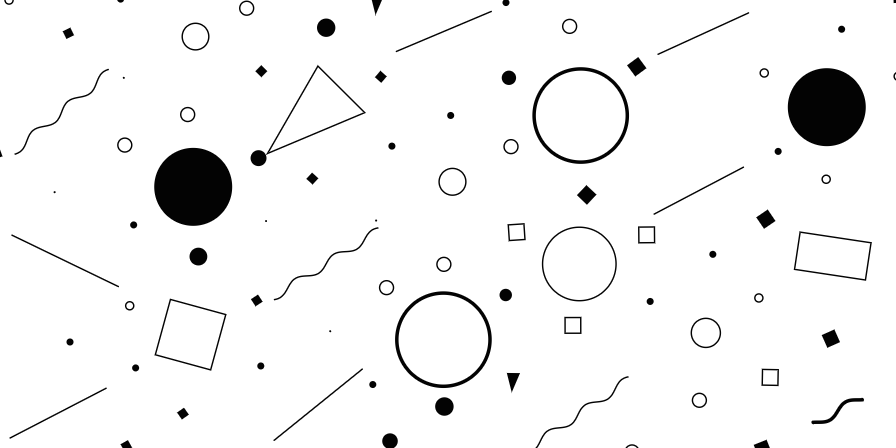
Give the GLSL for this pattern, as a Shadertoy shader.

```glsl
#define COLUMNS_PER_UNIT 3.5
#define ROWS 3.0
#define COLUMNS 7.0
#define LARGE_JITTER 0.03
#define SMALL_JITTER 0.05
#define THIN 0.0016
#define BOLD 0.0039
#define WAVE_HEIGHT 0.009
#define WAVE_FREQUENCY 62.0
#define INK vec3(0.01)
#define PAPER vec3(1.0)

vec2 hash2(vec2 p) {
    vec2 q = vec2(dot(p, vec2(127.1, 311.7)), dot(p, vec2(269.5, 183.3)));
    return fract(sin(q) * 4375.85);
}

vec2 rotate(vec2 p, float a) {
    float c = cos(a), s = sin(a);
    return vec2(c * p.x + s * p.y, c * p.y - s * p.x);
}

// Distance functions
float disc(vec2 p, float r) { return length(p) - r; }

float box(vec2 p, vec2 halfSize) {
    vec2 q = abs(p) - halfSize;
    return max(q.x, q.y);
}

float edge(vec2 p, vec2 a, vec2 b) {
    return dot(p - a, normalize(vec2(a.y - b.y, b.x - a.x)));
}

float triangle(vec2 p) {
    vec2 top = vec2(0.026, 0.096), right = vec2(0.104, -0.029), left = vec2(-0.128, -0.068);
    return max(edge(p, top, right), max(edge(p, right, left), edge(p, left, top)));
}

float outline(float d, float halfWidth) { return abs(d) - halfWidth; }

float stroke(vec2 p, float halfLength, float halfWidth) {
    return length(vec2(max(abs(p.x) - halfLength, 0.0), p.y)) - halfWidth;
}

float squiggle(vec2 p, float halfLength, float halfWidth) {
    float phase = WAVE_FREQUENCY * clamp(p.x, -halfLength, halfLength);
    float slope = WAVE_HEIGHT * WAVE_FREQUENCY * cos(phase);
    p.y = (p.y - WAVE_HEIGHT * sin(phase)) / sqrt(1.0 + slope * slope);
    return stroke(p, halfLength, halfWidth);
}

// Large figures: the slot number sets the share of each kind
float largeFigure(vec2 p, float slot, vec2 h) {
    float slant = h.y > 0.75 ? -0.45 : 0.35 + 0.4 * h.x;
    vec2 q = rotate(p, slant);
    vec2 t = rotate(p, 0.6 * (h.x - 0.5));
    if (slot < 6.0) return stroke(q, 0.1 + 0.035 * h.y, THIN);
    if (slot < 9.0) return squiggle(q, 0.14, THIN);
    if (slot < 10.0) return squiggle(q, 0.06, BOLD);
    if (slot < 11.0) return outline(disc(p, 0.082), THIN);
    if (slot < 12.0) return outline(triangle(t), THIN);
    if (slot < 13.0) return outline(box(t, vec2(0.064)), THIN);
    if (slot < 14.0) return outline(box(t, vec2(0.08, 0.042)), THIN);
    if (slot < 16.0) return outline(disc(p, 0.104), BOLD);
    if (slot < 18.0) return disc(p, 0.087);
    return outline(disc(p, mix(0.028, 0.044, h.x)), THIN);
}

// Small figures, sown in the gaps between the large ones
float smallFigure(vec2 p, float slot, vec2 h) {
    vec2 q = rotate(p, 0.9 * h.x);
    vec2 t = rotate(p, 0.25 * (h.x - 0.5));
    if (slot < 14.0) return disc(p, 0.0078);
    if (slot < 22.0) return outline(disc(p, 0.0155), THIN);
    if (slot < 27.0) return outline(disc(p, 0.009), THIN);
    if (slot < 33.0) return disc(p, mix(0.013, 0.021, h.y));
    if (slot < 38.0) return box(q, vec2(0.0155));
    if (slot < 44.0) return box(q, vec2(0.0095));
    if (slot < 48.0) return outline(box(t, vec2(0.0175)), THIN);
    if (slot < 56.0) return disc(p, 0.0022);
    if (slot < 57.0) return 0.2 * triangle(rotate(p, 1.0) / 0.2);
    return 1.0;
}

// Staggered cells: one large figure and three small ones each
float scatter(vec2 p) {
    vec2 cellSize = 1.0 / vec2(COLUMNS_PER_UNIT, ROWS);
    float d = 1.0;
    for (int i = -1; i <= 1; i++)
    for (int j = -1; j <= 1; j++) {
        float column = floor(p.x / cellSize.x) + float(i);
        float shift = 0.25 + 0.5 * mod(column, 2.0);
        float row = floor(p.y / cellSize.y + 0.5 - shift) + float(j);
        vec2 cell = vec2(column, row);
        vec2 center = vec2(column + 0.5, row + shift) * cellSize;
        float index = ROWS * column + row;

        bool inside = column >= 0.0 && column < COLUMNS && row >= 0.0 && row < ROWS;
        if (inside) {
            vec2 h = hash2(cell + 3.0);
            vec2 offset = LARGE_JITTER * (hash2(cell + 17.0) - 0.5);
            d = min(d, largeFigure(p - center - offset, mod(4.0 * index, 21.0), h));
        }
        for (int k = 0; k < 3; k++) {
            float n = float(k);
            vec2 gap = k == 0 ? vec2(0.0, 0.5) : vec2(0.5, 0.25 * (2.0 * n - 3.0));
            vec2 h = hash2(cell + 31.0 * (n + 1.0));
            vec2 offset = gap * cellSize + SMALL_JITTER * (hash2(cell + 47.0 * (n + 1.0)) - 0.5);
            float slot = mod(38.0 * (3.0 * index + n), 63.0);
            d = min(d, smallFigure(p - center - offset, slot, h));
        }
    }
    return d;
}

void mainImage(out vec4 fragColor, in vec2 fragCoord) {
    float d = scatter(fragCoord / iResolution.y);
    float coverage = clamp(0.5 - d * iResolution.y, 0.0, 1.0);
    fragColor = vec4(mix(PAPER, INK, coverage), 1.0);
}
```
